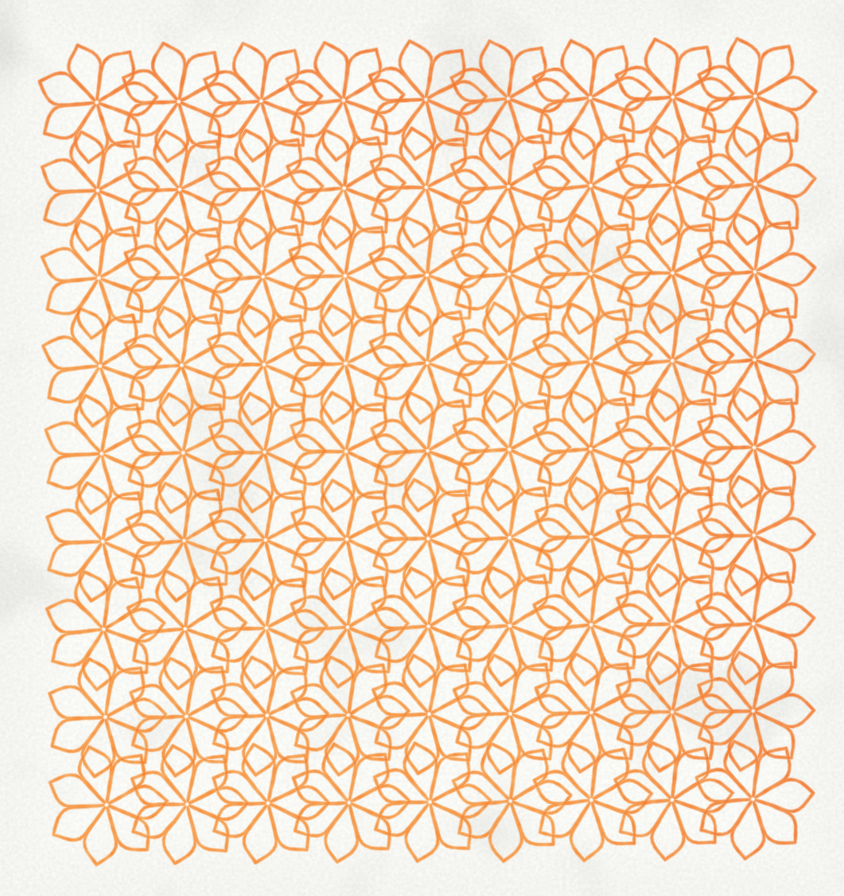
Write a WebGL 2 fragment shader that draws this pattern.

```glsl
#version 300 es
precision highp float;
// A 9 by 9 lattice of seven-petalled flowers in orange outline on grainy white paper.
// Each petal is a folded half outline (line, curve, line); neighbouring flowers
// overlap, so their crossing outlines form the eyes, diamonds and small leaves.

uniform vec2 u_resolution;
out vec4 outColor;

// Lattice, in units of the canvas height, x measured from the middle
const vec2  GRID_COUNT  = vec2(9.0, 9.0);
const vec2  GRID_ORIGIN = vec2(-0.3522, 0.1016);
const vec2  GRID_STEP   = vec2(0.0902, 0.0980);
const float ROW_SHEAR   = -0.00138;
const float ROW_WIDEN   = 0.00021;
const float COLUMN_RISE = 0.00085;

// Flower, petal points relative to the petal length
const float PETALS       = 7.0;
const float PETAL_LENGTH = 0.0675;
const float FLOWER_ANGLE = 0.06;
const float ANGLE_JITTER = 0.05;
const vec2  FORK         = vec2(0.50, 0.232);
const vec2  SHOULDER     = vec2(0.70, 0.335);
const vec2  TIP_START    = vec2(0.88, 0.130);
const vec2  TIP          = vec2(1.0, 0.0);
const int   CURVE_STEPS  = 5;

// Stroke and wear
const float LINE_HALF    = 0.0018;
const float LINE_SOFT    = 0.0008;
const float WOBBLE       = 0.0009;
const float CENTRE_HOLE  = 0.0021;
const float GRAIN        = 0.035;

const vec3 PAPER      = vec3(0.975, 0.975, 0.960);
const vec3 PAPER_GREY = vec3(0.885, 0.885, 0.875);
const vec3 INK_YELLOW = vec3(0.970, 0.620, 0.270);
const vec3 INK_RED    = vec3(0.950, 0.500, 0.230);
const vec3 INK_DEEP   = vec3(0.930, 0.420, 0.120);

const float TAU = 6.2831853;

vec2 hash2(vec2 p) {
  vec3 q = fract(p.xyx * vec3(0.1031, 0.1030, 0.0973));
  q += dot(q, q.yzx + 33.33);
  return fract((q.xx + q.yz) * q.zy) * 2.0 - 1.0;
}

float gradientNoise(vec2 p) {
  vec2 i = floor(p), f = fract(p);
  vec2 u = f * f * f * (f * (f * 6.0 - 15.0) + 10.0), e = vec2(1.0, 0.0);
  return mix(mix(dot(hash2(i), f), dot(hash2(i + e), f - e), u.x),
             mix(dot(hash2(i + e.yx), f - e.yx), dot(hash2(i + 1.0), f - 1.0), u.x), u.y);
}

float segmentDistance(vec2 p, vec2 a, vec2 b) {
  vec2 pa = p - a, ba = b - a;
  return length(pa - ba * clamp(dot(pa, ba) / dot(ba, ba), 0.0, 1.0));
}

vec2 flowerCentre(vec2 cell) {
  return GRID_ORIGIN + cell * GRID_STEP
       + vec2(cell.y * (ROW_SHEAR + ROW_WIDEN * cell.x), COLUMN_RISE * cell.x);
}

// Distance to the outline of all petals, folded into half of one petal
float flowerDistance(vec2 p, float turn) {
  float sector = TAU / PETALS;
  float angle = atan(p.y, p.x + 1e-7) - turn;
  angle = abs(mod(angle + 0.5 * sector, sector) - 0.5 * sector);
  vec2 q = length(p) / PETAL_LENGTH * vec2(cos(angle), sin(angle));
  float d = min(segmentDistance(q, vec2(0.0), FORK), segmentDistance(q, TIP_START, TIP));
  vec2 last = FORK;
  for (int i = 1; i <= CURVE_STEPS; i++) {
    float t = float(i) / float(CURVE_STEPS);
    vec2 next = mix(mix(FORK, SHOULDER, t), mix(SHOULDER, TIP_START, t), t);
    d = min(d, segmentDistance(q, last, next));
    last = next;
  }
  return d * PETAL_LENGTH;
}

void main() {
  vec2 p = (gl_FragCoord.xy - vec2(0.5 * u_resolution.x, 0.0)) / u_resolution.y;
  float pixel = 1.0 / u_resolution.y;

  // Paper: blotches, darker borders and fine grain
  float blotch = gradientNoise(p * 7.0 + 3.1) + 0.5 * gradientNoise(p * 19.0);
  float border = smoothstep(0.40, 0.50, max(abs(p.x) + 0.03, abs(p.y - 0.5)));
  float corner = smoothstep(0.10, 0.0, length((p - vec2(-0.47, 0.96)) * vec2(2.5, 1.0)));
  float grey = 0.45 * smoothstep(0.05, 0.6, blotch) + 0.22 * border + 0.6 * corner;
  float grain = gradientNoise(p * 230.0) + 0.6 * gradientNoise(p * 410.0);
  vec3 color = mix(PAPER, PAPER_GREY, clamp(grey, 0.0, 1.0)) + GRAIN * grain;

  // Nearest and second nearest outline among the four surrounding flowers
  vec2 bent = p + WOBBLE * vec2(gradientNoise(p * 45.0), gradientNoise(p * 45.0 + 17.0));
  vec2 cell = (bent - GRID_ORIGIN) / GRID_STEP;
  cell.y -= COLUMN_RISE * cell.x / GRID_STEP.y;
  cell.x -= cell.y * (ROW_SHEAR + ROW_WIDEN * cell.x) / GRID_STEP.x;
  float nearest = 1.0, second = 1.0, centre = 1.0;
  for (int k = 0; k < 4; k++) {
    vec2 id = floor(cell) + vec2(k & 1, k >> 1);
    if (any(lessThan(id, vec2(0.0))) || any(greaterThanEqual(id, GRID_COUNT))) continue;
    vec2 local = bent - flowerCentre(id);
    float d = flowerDistance(local, FLOWER_ANGLE + ANGLE_JITTER * hash2(id + 5.0).x);
    second = min(second, max(nearest, d));
    nearest = min(nearest, d);
    centre = min(centre, length(local));
  }

  // Ink: uneven width, redder to the top and right, deeper where lines cross
  float wear = gradientNoise(p * 95.0);
  float halfWidth = LINE_HALF * (1.0 + 0.25 * wear);
  float soft = LINE_SOFT + 0.5 * pixel;
  float ink = 1.0 - smoothstep(halfWidth - soft, halfWidth + soft, nearest);
  float crossing = 1.0 - smoothstep(0.0, 1.2 * halfWidth, second);
  ink *= smoothstep(CENTRE_HOLE - soft, CENTRE_HOLE + soft, centre);
  float redness = smoothstep(0.1, 0.5, max(p.x, p.y - 0.5)) + 0.5 * wear;
  vec3 inkColor = mix(INK_YELLOW, INK_RED, clamp(0.25 + 0.7 * redness, 0.0, 1.0));
  inkColor = mix(inkColor, INK_DEEP, 0.55 * crossing);
  color = mix(color, inkColor + 0.5 * GRAIN * grain, ink * (0.92 + 0.15 * min(wear, 0.5)));

  outColor = vec4(clamp(color, 0.0, 1.0), 1.0);
}
```
